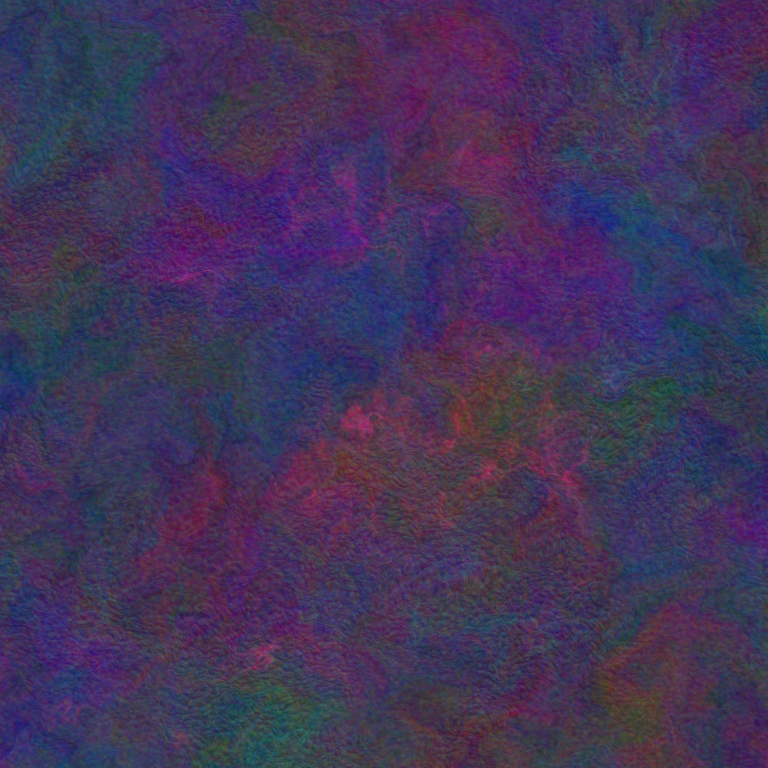
Give the GLSL for this texture, as a WebGL 2 fragment shader.

```glsl
#version 300 es
precision highp float;

uniform vec2 u_resolution;
out vec4 fragColor;

vec3 hash3(vec2 p) {
    vec3 q = fract(p.xyx * vec3(0.1031, 0.1030, 0.0973));
    q += dot(q, q.yxz + 33.33);
    return fract((q.xxy + q.yzz) * q.zyx);
}

// Soft cellular noise: three independent signed channels from scattered kernels
vec3 patches(vec2 p) {
    vec2 cell = floor(p);
    vec3 sum = vec3(0.0);
    float energy = 0.04;
    for (int y = -1; y <= 1; y++) {
        for (int x = -1; x <= 1; x++) {
            vec2 id = cell + vec2(x, y);
            vec2 d = id + hash3(id).xy - p;
            float w = max(0.0, 1.0 - dot(d, d));
            w *= w;
            sum += w * (hash3(id + 71.3) - 0.5);
            energy += w * w;
        }
    }
    return sum / sqrt(energy);
}

vec3 clouds(vec2 p, int octaves) {
    vec3 sum = vec3(0.0);
    float amplitude = 0.37;
    for (int i = 0; i < octaves; i++) {
        sum += amplitude * patches(p);
        p = mat2(1.6, 1.2, -1.2, 1.6) * p + 17.7;
        amplitude *= 0.7;
    }
    return sum;
}

// Distances to the nearest and second nearest cell points
vec2 cells(vec2 p) {
    vec2 cell = floor(p);
    vec2 nearest = vec2(8.0);
    for (int y = -1; y <= 1; y++) {
        for (int x = -1; x <= 1; x++) {
            vec2 id = cell + vec2(x, y);
            float d = length(id + hash3(id).xy - p);
            nearest = d < nearest.x ? vec2(d, nearest.x) : vec2(nearest.x, min(nearest.y, d));
        }
    }
    return nearest;
}

float wrinkles(vec2 p) {
    return cells(p * vec2(95.0, 120.0)).x + 0.6 * cells(p.yx * 200.0 + 5.0).x;
}

// Thin branching lines along the cell borders
float veins(vec2 p, float width) {
    vec2 d = cells(p);
    float gap = d.y - d.x;
    return 0.8 * (1.0 - smoothstep(0.0, width, gap)) + 0.3 * exp(-gap * 9.0);
}

void main() {
    vec2 p = gl_FragCoord.xy / u_resolution.y;

    // Warped domain gives torn, smoky outlines
    vec3 warp = clouds(p * 3.5 + 9.0, 5);
    vec2 q = p + 0.22 * warp.xy;
    vec3 tint = clouds(q * 5.0 + 31.0, 6);
    vec3 region = clouds(p * 5.0 + 57.0, 5);

    // Violet ground pulled towards maroon, teal and blue
    vec3 color = vec3(0.262, 0.204, 0.334);
    color += tint.x * vec3(0.31, -0.07, -0.05);
    color += tint.y * vec3(-0.10, 0.20, -0.05);
    color += tint.z * vec3(-0.08, -0.05, 0.31);

    // Wispy filaments where the finer clouds cross zero
    vec3 wisps = 0.11 - abs(clouds(q * 13.0 + 83.0, 4));
    color += wisps * vec3(0.30, 0.20, 0.24);

    // Crimson veins gathered in the redder regions, faint teal ones elsewhere
    float redMask = smoothstep(0.02, 0.36, region.x + 0.5 * tint.x);
    float tealMask = smoothstep(0.04, 0.40, region.y + 0.5 * tint.y);
    float coarse = veins(q * 7.0 + 3.0, 0.06);
    float fine = veins((p + 0.16 * warp.yz) * 18.0, 0.10);
    float glow = smoothstep(0.02, 0.11, wisps.x);
    color += redMask * (0.6 * coarse + 0.4 * fine + 0.25 * glow) * vec3(0.26, -0.01, 0.06);
    color += tealMask * fine * vec3(-0.02, 0.07, 0.03);

    // Dark creases
    float crease = veins(q * 13.0 + 23.0, 0.08) * smoothstep(0.0, 0.4, region.z);
    color *= 1.0 - 0.20 * crease;

    // Leathery relief, lit from a different side in each channel
    vec2 skin = p + 0.07 * warp.zx;
    float height = wrinkles(skin);
    vec3 relief = vec3(wrinkles(skin + vec2(0.0013, 0.0005)),
                       wrinkles(skin + vec2(0.0003, 0.0014)),
                       wrinkles(skin + vec2(-0.0010, 0.0010))) - height;
    color += relief * (0.08 + 0.10 * smoothstep(-0.2, 0.3, region.y - region.z));

    // Fine coloured grain
    color += 0.06 * patches(p * 260.0);

    fragColor = vec4(clamp(color, 0.03, 1.0), 1.0);
}
```
